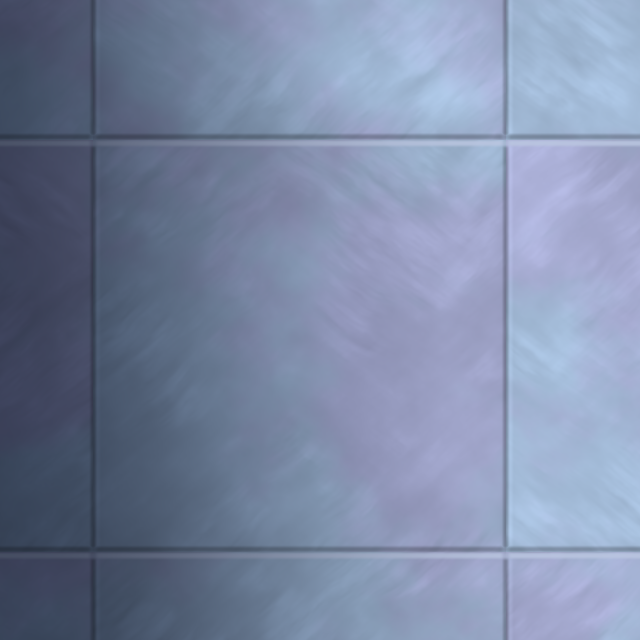
Reproduce this texture procedurally as a WebGL 1 fragment shader.

```glsl
precision highp float;
uniform vec2 u_resolution;

#define PITCH 0.6445
#define SEAM_ORIGIN vec2(0.1455, 0.1375)
#define GROOVE_HALF 0.0038
#define SEAM_SOFT 0.0034
#define GROOVE_DEPTH 0.23
#define SHADE_COLOR vec3(0.225, 0.265, 0.345)
#define LIGHT_COLOR vec3(0.645, 0.715, 0.825)
#define PURPLE_TINT vec3(0.985, 0.915, 0.97)
#define BLUE_TINT vec3(0.975, 1.01, 1.01)
#define CLOUD_SCALE 4.2
#define STREAK_SCALE vec2(11.0, 50.0)
#define STREAK_STRENGTH 0.22

float hash(vec2 p) {
  vec3 q = fract(vec3(p.xyx) * 0.1031);
  q += dot(q, q.yzx + 33.33);
  return fract((q.x + q.y) * q.z);
}

float noise(vec2 p) {
  vec2 i = floor(p);
  vec2 f = fract(p);
  f = f * f * f * (f * (f * 6.0 - 15.0) + 10.0);
  return mix(mix(hash(i), hash(i + vec2(1.0, 0.0)), f.x),
             mix(hash(i + vec2(0.0, 1.0)), hash(i + 1.0), f.x), f.y);
}

float fbm(vec2 p) {
  float sum = 0.0;
  float amp = 0.5;
  for (int i = 0; i < 5; i++) {
    sum += amp * noise(p);
    p = mat2(0.8, 0.6, -0.6, 0.8) * p * 2.03 + 17.3;
    amp *= 0.5;
  }
  return sum;
}

// Brushed noise, stretched along the given angle
float streaks(vec2 p, float angle) {
  float c = cos(angle);
  float s = sin(angle);
  vec2 q = vec2(c * p.x + s * p.y, c * p.y - s * p.x) * STREAK_SCALE;
  return 0.55 * noise(q) + 0.28 * noise(q * 2.1 + 9.7) + 0.17 * noise(q * 4.3 + 23.1);
}

// Soft band of a given half width around zero
float band(float d, float halfWidth, float soft) {
  return 1.0 - smoothstep(halfWidth - soft, halfWidth + soft, abs(d));
}

// Mottled glaze, different on each tile
vec3 glaze(vec2 uv, vec2 cell) {
  vec2 offset = 40.0 + 20.0 * vec2(hash(cell + 11.0), hash(cell + 47.0));
  vec2 p = uv + offset;
  float cloud = fbm(p * CLOUD_SCALE);
  float wisps = fbm(p * 11.0 + 5.0);
  vec2 warped = p + 0.025 * vec2(cloud, wisps);

  float turn = smoothstep(0.5, 0.75, noise(p * 2.6 + 3.0));
  float brush = mix(streaks(warped, 0.72), streaks(warped, -0.62), turn) - 0.5;
  float patchy = smoothstep(0.35, 0.62, wisps);

  float purple = smoothstep(0.36, 0.68, fbm(p * 4.0 + 31.0) + 0.12 * brush);
  vec3 tint = mix(BLUE_TINT, PURPLE_TINT, purple);
  float value = 1.01 + 0.2 * (cloud - 0.48) + 0.13 * (wisps - 0.48)
              + STREAK_STRENGTH * brush * mix(0.2, 0.75, patchy);
  return tint * value;
}

void main() {
  vec2 uv = gl_FragCoord.xy / u_resolution;
  float soft = max(SEAM_SOFT, 1.0 / min(u_resolution.x, u_resolution.y));

  // Tile index and signed distance to the nearest seams
  vec2 grid = (uv - SEAM_ORIGIN) / PITCH;
  vec2 cell = floor(grid);
  vec2 d = (fract(grid + 0.5) - 0.5) * PITCH;

  // Light falls off towards the lower left
  float ramp = smoothstep(-0.06, 0.79, uv.x + 0.14 * (uv.y - 0.5));
  vec3 light = mix(SHADE_COLOR, LIGHT_COLOR, ramp);
  vec3 color = light * glaze(uv, cell);

  // Gentle rounding near the tile rim
  vec2 rim = exp(-abs(d) / 0.012);
  color *= 1.0 - 0.04 * max(rim.x, rim.y);

  // Grooves, broken where they cross
  float crossX = band(d.x, 0.006, 0.004);
  float crossY = band(d.y + 0.002, 0.009, 0.004);
  float grooveX = band(d.x, GROOVE_HALF, soft) * (1.0 - 0.75 * crossY);
  float grooveY = band(d.y - 0.0043, GROOVE_HALF, soft) * (1.0 - 0.4 * crossX);
  color *= 1.0 - GROOVE_DEPTH * max(grooveX, grooveY);

  // Lit bevels: bright below each row seam, faint right of each column seam
  float bevelY = band(d.y + 0.0058, 0.0042, soft) * (1.0 - 0.45 * crossX);
  float bevelX = band(d.x - 0.0075, 0.003, soft) * (1.0 - crossY);
  color = mix(color, light * vec3(1.06, 1.02, 1.01) + 0.045, 0.85 * bevelY);
  color += light * 0.06 * bevelX;

  gl_FragColor = vec4(clamp(color, 0.0, 1.0), 1.0);
}
```
